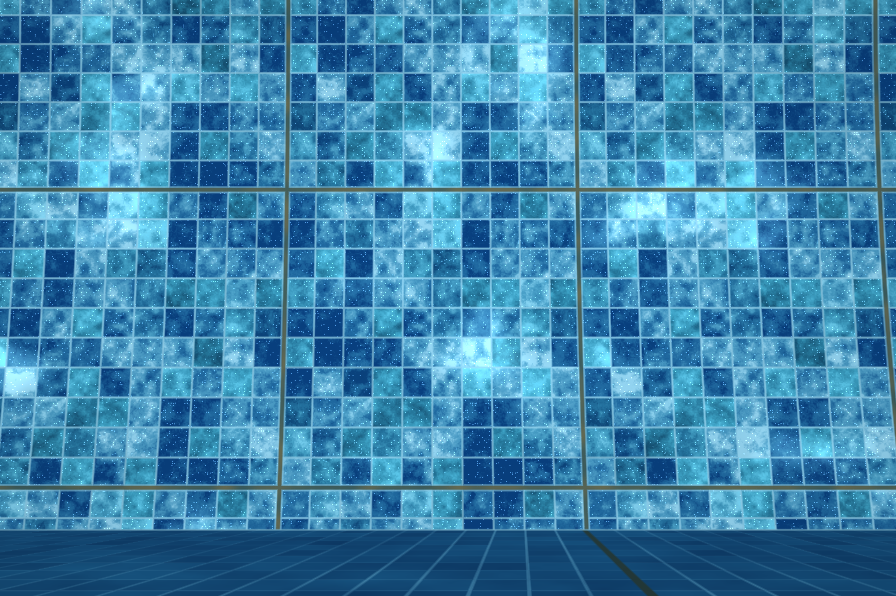
Write a WebGL 1 fragment shader that draws this texture.

```glsl
precision highp float;
// Pool wall of square mosaic sheets, ten by ten tiles each, above a dark floor.
// Every sheet repeats the same hashed tile tones and mottling; uneven light,
// olive sheet joints and a slight lens bend vary it across the canvas.
uniform vec2 u_resolution;

#define SHEET 10.0       // tiles along a sheet side
#define TILE 0.0495      // tile size in canvas heights
#define GROUT 0.033      // half width of grout, in tiles
#define JOINT 0.065      // half width of sheet joints, in tiles
#define TONES 0.72       // spread of tone between tiles
#define MOTTLE 0.95      // clouding inside a tile
#define LIGHT 0.65       // uneven light over the wall
#define SPECKS 0.40      // brightness of white specks
#define FLOOR_Y 0.889    // foot of the wall, from the top
#define HORIZON 0.787    // horizon of the floor plane
#define FLOOR_DEPTH 20.0 // distance to the wall, in tiles
#define SEED 41.0

const vec3 NAVY = vec3(0.03, 0.24, 0.48);
const vec3 BLUE = vec3(0.12, 0.40, 0.61);
const vec3 SKY = vec3(0.28, 0.59, 0.75);
const vec3 PALE = vec3(0.56, 0.81, 0.92);
const vec3 TEAL = vec3(0.17, 0.54, 0.65);
const vec3 OLIVE = vec3(0.20, 0.32, 0.32);
const vec3 OCHRE = vec3(0.38, 0.38, 0.27);

float hash(vec2 p) {
  vec3 q = fract(p.xyx * 0.1031);
  q += dot(q, q.yzx + 33.33);
  return fract((q.x + q.y) * q.z);
}

float noise(vec2 p) {
  vec2 i = floor(p), f = fract(p);
  f = f * f * (3.0 - 2.0 * f);
  return mix(mix(hash(i), hash(i + vec2(1, 0)), f.x),
             mix(hash(i + vec2(0, 1)), hash(i + vec2(1, 1)), f.x), f.y);
}

float fbm(vec2 p) {
  float sum = 0.0, gain = 0.533;
  for (int i = 0; i < 4; i++) {
    sum += gain * noise(p);
    p = p * 2.03 + 11.7;
    gain *= 0.5;
  }
  return sum;
}

// Line coverage, fading once the line is thinner than the blur
float stroke(float d, float halfWidth, float blur) {
  return clamp((halfWidth - d) / blur + 0.5, 0.0, 1.0) * min(1.0, 2.0 * halfWidth / blur);
}

vec2 lineDistance(vec2 t, float period) {
  return abs(t - period * floor(t / period + 0.5));
}

vec3 ramp(float level) {
  vec3 c = mix(NAVY, BLUE, smoothstep(0.0, 0.32, level));
  c = mix(c, SKY, smoothstep(0.3, 0.64, level));
  return mix(c, PALE, smoothstep(0.6, 1.0, level));
}

// Glazed tile: hashed tone, clouded glaze and small white specks
vec3 tileColor(vec2 t, float light) {
  vec2 id = mod(floor(t), SHEET), f = fract(t);
  float tone = hash(id * 3.0 + SEED);
  float cloud = fbm(f * 3.2 + id * 17.0 + SEED) - 0.5;
  float grain = noise(f * 24.0 + id * 29.0) - 0.5;
  float strength = MOTTLE * mix(0.5, 1.1, smoothstep(0.05, 0.4, tone));
  float level = 0.06 + TONES * tone + strength * cloud + 0.14 * grain + LIGHT * light;
  vec3 c = ramp(level);
  float tealness = smoothstep(0.45, 0.8, hash(id * 5.0 + SEED + 7.0));
  c = mix(c, TEAL * (0.65 + 0.75 * level), 0.65 * tealness * smoothstep(0.2, 0.4, tone));
  vec2 g = f * 13.0, cell = floor(g) + id * 13.0;
  vec2 center = 0.3 + 0.4 * vec2(hash(cell + 3.1), hash(cell + 8.7));
  float speck = smoothstep(0.36, 0.1, length(fract(g) - center)) * step(0.86, hash(cell + SEED));
  return c + SPECKS * speck * vec3(0.7, 0.9, 1.0);
}

vec3 wall(vec2 p, float pixel) {
  // Sheets widen downward and toward the sides
  float u = (p.x - 0.7236) / (0.4805 + 0.044 * p.y * p.y);
  float v = (p.y - 0.3184) / 0.5;
  vec2 t = SHEET * vec2(u - 0.012 * u * u * u + 0.5, v + 0.015 * v * (1.0 - v));
  float light = fbm(p * vec2(5.0, 6.5) + 4.0) - 0.5;
  float blur = 1.3 * pixel / TILE;
  vec3 c = tileColor(t, light);
  c += 0.25 * smoothstep(0.12, 0.3, light) * vec3(0.6, 0.8, 0.8);
  // Grout, then pale lips and dark cores of the sheet joints
  vec2 d = lineDistance(t, 1.0), s = lineDistance(t, SHEET);
  float grout = stroke(min(d.x, d.y), GROUT, blur);
  float seam = min(s.x, s.y);
  grout = max(grout, 0.8 * stroke(seam, JOINT + 0.055, blur));
  c = mix(c, PALE * (0.96 + 0.35 * light), 0.82 * grout);
  vec3 jointColor = mix(OLIVE, OCHRE, noise(t * 1.7 + SEED));
  return mix(c, jointColor, 0.92 * stroke(seam, JOINT, blur));
}

vec3 floorPlane(vec2 p, float pixel) {
  float rise = FLOOR_Y - HORIZON;
  float scale = max((p.y - HORIZON) / rise, 1.0);
  float across = (0.873 + (p.x - 0.873) / scale - 0.9785) / TILE;
  vec2 t = vec2(across, FLOOR_DEPTH / scale);
  vec2 blur = 1.3 * pixel * vec2(1.0 / (TILE * scale), FLOOR_DEPTH / (rise * scale * scale));
  blur.x *= 1.0 + abs(p.x - 0.873) / (p.y - HORIZON);
  float tone = hash(mod(floor(t), SHEET) + SEED);
  float sheen = fbm(p * vec2(5.0, 24.0));
  vec3 c = mix(vec3(0.04, 0.20, 0.37), vec3(0.10, 0.36, 0.54), 0.35 * tone + 0.65 * sheen);
  vec2 d = lineDistance(t, 1.0);
  float lines = max(stroke(d.x, 0.035, blur.x), 0.6 * stroke(d.y, 0.04, blur.y));
  c = mix(c, vec3(0.31, 0.57, 0.71), lines * (0.3 + 0.55 * sheen));
  return mix(c, OLIVE * 0.7, stroke(abs(t.x), 0.09, blur.x));
}

void main() {
  vec2 uv = gl_FragCoord.xy / u_resolution;
  vec2 p = vec2(uv.x * 1.5, 1.0 - uv.y);
  float pixel = 1.0 / u_resolution.y;
  float below = smoothstep(-0.7 * pixel, 0.7 * pixel, p.y - FLOOR_Y);
  vec3 c = mix(wall(p, pixel), floorPlane(p, pixel), below);
  c = mix(c, PALE * 0.85, 0.6 * stroke(abs(p.y - FLOOR_Y), 0.0016, pixel));
  vec2 edge = uv - 0.5;
  gl_FragColor = vec4(clamp(c * (1.04 - 0.28 * dot(edge, edge)), 0.0, 1.0), 1.0);
}
```
